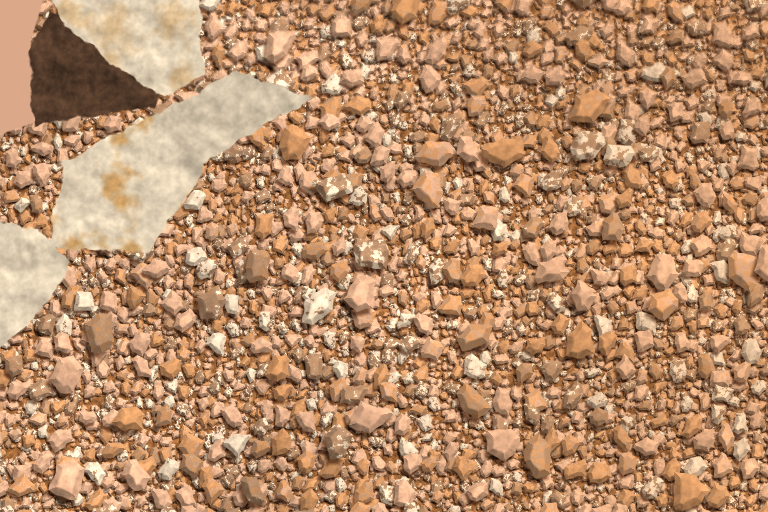
Write a WebGL 2 fragment shader that draws this texture.

```glsl
#version 300 es
precision highp float;
uniform vec2 u_resolution;
out vec4 fragColor;

const vec2 LIGHT = vec2(0.5, 0.866);
const vec3 PINK = vec3(0.89, 0.69, 0.55), ORANGE = vec3(0.83, 0.59, 0.39);
const vec3 TAUPE = vec3(0.70, 0.54, 0.41), CREAM = vec3(0.93, 0.83, 0.71);
const vec3 SOIL = vec3(0.60, 0.39, 0.22), SHADE = vec3(0.31, 0.22, 0.16);
const vec3 OCHRE = vec3(0.78, 0.56, 0.29), LIMESTONE = vec3(0.89, 0.82, 0.71);
const vec3 BACKDROP = vec3(0.86, 0.66, 0.54), SHADOW_TINT = vec3(0.50, 0.43, 0.38);
const float SHADOW_REACH = 0.16, BEVEL = 0.17, TAU = 6.2832;
const float FINEST = 0.013, GROWTH = 1.54;
const int SIDES = 6, LAYERS = 5;

vec3 hash3(vec2 p) {
    vec3 q = fract(p.xyx * vec3(0.1031, 0.1030, 0.0973));
    q += dot(q, q.yxz + 33.33);
    return fract((q.xxy + q.yzz) * q.zyx);
}

float corner(vec2 cell, vec2 offset) {
    float a = TAU * hash3(cell).x;
    return dot(vec2(cos(a), sin(a)), offset);
}

float gradientNoise(vec2 p) {
    vec2 i = floor(p), f = p - i, e = vec2(1, 0);
    vec2 u = f * f * f * (f * (f * 6.0 - 15.0) + 10.0);
    return mix(mix(corner(i, f), corner(i + e, f - e), u.x),
               mix(corner(i + e.yx, f - e.yx), corner(i + 1.0, f - 1.0), u.x), u.y);
}

float fbm(vec2 p) {
    float sum = 0.0, amp = 0.8;
    for (int i = 0; i < 4; i++, amp *= 0.55) {
        sum += amp * gradientNoise(p);
        p = mat2(1.6, 1.2, -1.2, 1.6) * p + 7.3;
    }
    return sum;
}

// Irregular convex stone: distance and direction of the nearest side.
vec3 stoneShape(vec2 q, vec2 id, float radius) {
    vec3 best = vec3(-9.0, 0.0, 0.0), spin = hash3(id + 31.7);
    for (int k = 0; k < SIDES; k++) {
        vec3 h = hash3(id + float(k) * 17.3 + 5.1);
        float a = TAU * ((float(k) + 0.7 * h.x) / float(SIDES) + spin.x);
        vec2 dir = vec2(cos(a), sin(a));
        float squash = 1.0 - 0.38 * abs(sin(a - spin.y * 2.2));
        float d = dot(q, dir) - radius * squash * (0.8 + 0.35 * h.y);
        if (d > best.x) best = vec3(d, dir);
    }
    return best;
}

vec3 stoneColor(float pick) {
    vec3 c = mix(PINK, ORANGE, smoothstep(0.40, 0.48, pick));
    c = mix(c, TAUPE, smoothstep(0.66, 0.72, pick));
    return mix(c, CREAM, smoothstep(0.83, 0.88, pick));
}

// One size of gravel, painted from the far rows to the near ones.
vec3 gravel(vec3 color, vec2 p, float size, float density, float blur) {
    vec2 g = p / size + 40.0 + size * 900.0;
    float rough = gradientNoise(g * 3.5), mottle = fbm(g * 4.0 + 11.0);
    float soft = (0.8 / u_resolution.y + blur) / size;
    for (int n = 0; n < 9; n++) {
        vec2 id = floor(g) + vec2(n % 3 - 1, 1 - n / 3);
        vec3 h = hash3(id), tone = hash3(id + 71.9);
        if (h.z > density) continue;
        vec2 q = g - id - 0.5 - 0.6 * (h.xy - 0.5);
        float radius = mix(0.42, 0.62, tone.y);
        vec3 s = stoneShape(q, id, radius);
        float d = s.x + 0.07 * rough;
        float shadow = stoneShape(q + LIGHT * SHADOW_REACH, id, radius).x;
        color *= mix(SHADOW_TINT, vec3(1.0), smoothstep(-0.08, 0.07, shadow));
        // Tilted top and bevelled sides.
        float side = smoothstep(-BEVEL - 0.04, -BEVEL + 0.04, d);
        float top = 1.04 + 0.20 * (tone.z - 0.5) + 0.14 * dot(q, LIGHT);
        float flank = 0.87 + 0.25 * dot(s.yz, LIGHT);
        vec3 albedo = stoneColor(tone.x + 0.22 * mottle);
        albedo = mix(albedo, ORANGE, 0.30 * smoothstep(0.5, 1.5, p.x));
        vec3 lit = albedo * (mix(top, flank, side) + 0.20 * mottle);
        color = mix(color, lit, 1.0 - smoothstep(-soft, soft, d));
    }
    return color;
}

// Fills a polygon with a smooth edge.
vec3 fill(vec3 under, vec3 over, vec2 p, vec2 v[6]) {
    float d = 9.0, s = 1.0, soft = 1.2 / u_resolution.y;
    for (int i = 0; i < 6; i++) {
        vec2 a = v[i], e = v[(i + 5) % 6] - a, w = p - a;
        vec2 r = w - e * clamp(dot(w, e) / dot(e, e), 0.0, 1.0);
        d = min(d, length(r));
        bvec3 c = bvec3(w.y >= 0.0, w.y < e.y, e.x * w.y > e.y * w.x);
        if (all(c) || !any(c)) s = -s;
    }
    return mix(over, under, smoothstep(-soft, soft, s * d));
}

void main() {
    vec2 p = gl_FragCoord.xy / u_resolution.y;
    // Soil and gravel, softer towards the far edge.
    float blur = 0.0025 * smoothstep(0.65, 1.0, p.y);
    vec3 c = SOIL * (1.0 + 0.5 * fbm(p * 90.0));
    for (int i = 0; i < LAYERS; i++)
        c = gravel(c, p, FINEST * pow(GROWTH, float(i)), 0.95 - 0.05 * float(i * i), blur);
    c *= 1.03 + 0.12 * gradientNoise(p * 3.0);
    // Rock relief and stains.
    float relief = fbm(p * 14.0) - fbm(p * 14.0 + LIGHT * 0.25), grain = fbm(p * 70.0);
    vec2 w = p + 0.012 * vec2(fbm(p * 18.0), fbm(p * 18.0 + 9.0));
    vec3 rock = LIMESTONE * (1.0 + 0.28 * relief + 0.10 * grain);
    vec3 stained = mix(rock, OCHRE * (1.0 + 0.2 * grain), 0.75 * smoothstep(0.0, 0.45, fbm(p * 11.0 + 3.0)));
    float ridge = smoothstep(-0.006, 0.006, w.x - 0.31 - 0.38 * (0.80 - w.y));
    // Plain ground behind, then the boulders.
    c = fill(c, BACKDROP, p, vec2[6](vec2(-.05, 1.05), vec2(.1, 1.05), vec2(.06, .92), vec2(.075, .82), vec2(.065, .76), vec2(-.05, .72)));
    c = fill(c, SHADE * (1.05 + 0.5 * relief + 0.3 * grain), w, vec2[6](vec2(.1, .98), vec2(.33, .85), vec2(.3, .79), vec2(.2, .78), vec2(.065, .755), vec2(.055, .9)));
    c = fill(c, mix(rock, stained, 0.5), w, vec2[6](vec2(.09, 1.03), vec2(.385, 1.03), vec2(.4, .855), vec2(.32, .81), vec2(.25, .85), vec2(.125, .95)));
    c = fill(c, mix(stained, rock * 0.93, ridge), w, vec2[6](vec2(.095, .52), vec2(.125, .685), vec2(.46, .86), vec2(.61, .81), vec2(.41, .69), vec2(.29, .505)));
    c = fill(c, rock, w, vec2[6](vec2(-.05, .58), vec2(.08, .55), vec2(.137, .49), vec2(.1, .41), vec2(0, .32), vec2(-.05, .3)));
    fragColor = vec4(clamp(c, 0.0, 1.0), 1.0);
}
```
